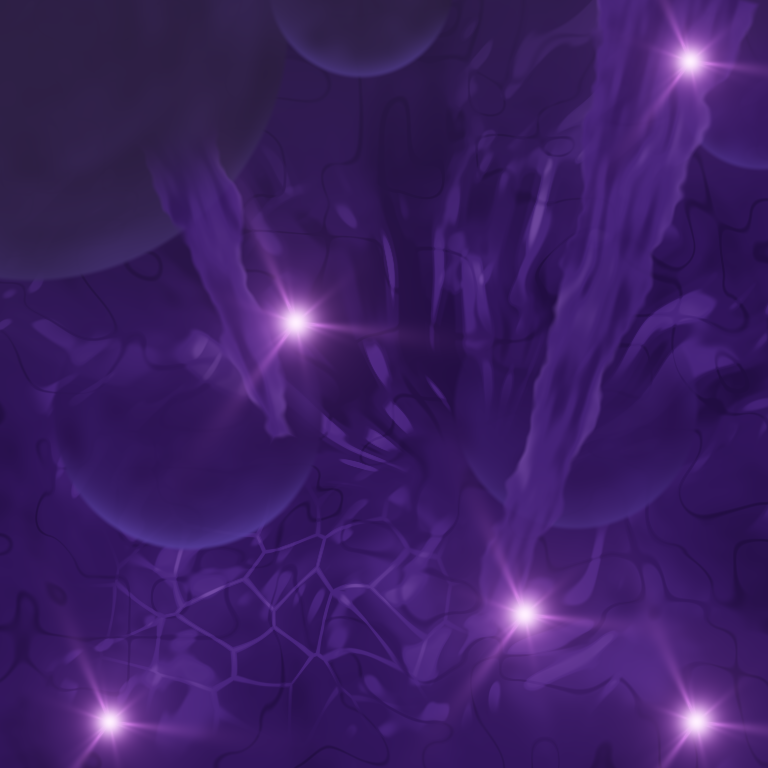
Write a WebGL 1 fragment shader that draws this background.

```glsl
precision highp float;
// Dim violet cavern with crystal shards, dark glassy orbs and flaring sparks of light.
uniform vec2 u_resolution;

const vec3 SHADOW = vec3(0.13, 0.05, 0.26);
const vec3 BASE = vec3(0.19, 0.08, 0.36);
const vec3 VIOLET = vec3(0.28, 0.14, 0.49);
const vec3 LILAC = vec3(0.45, 0.29, 0.65);
const vec3 SMOKE = vec3(0.18, 0.125, 0.27);
const vec3 RIM = vec3(0.37, 0.28, 0.68);
const vec3 FLARE = vec3(0.77, 0.42, 0.87);
const vec3 CORE = vec3(1.0, 0.94, 1.0);
const vec2 FAN_ORIGIN = vec2(0.60, 0.33);
const vec2 WEB_CENTER = vec2(0.36, 0.21);
const float SPARKS = 5.0;
const float RAY_TILT = -0.12;
const float PI = 3.14159;

float hash(vec2 p) {
  return fract(sin(dot(p, vec2(127.1, 311.7))) * 43758.5453);
}

float noise(vec2 p) {
  vec2 i = floor(p), f = fract(p);
  f = f * f * (3.0 - 2.0 * f);
  vec2 e = vec2(1.0, 0.0);
  return mix(mix(hash(i), hash(i + e.xy), f.x),
             mix(hash(i + e.yx), hash(i + e.xx), f.x), f.y);
}

float fbm(vec2 p) {
  float sum = 0.0, amp = 0.5;
  for (int i = 0; i < 4; i++) {
    sum += amp * noise(p);
    p = mat2(1.6, 1.2, -1.2, 1.6) * p + 7.3;
    amp *= 0.5;
  }
  return sum;
}

// Gap between the two nearest cell points: zero on the cell borders.
float cellGap(vec2 p) {
  vec2 cell = floor(p);
  float first = 9.0, second = 9.0;
  for (int y = -1; y <= 1; y++) {
    for (int x = -1; x <= 1; x++) {
      vec2 c = cell + vec2(x, y);
      float d = length(c + vec2(hash(c), hash(c + 41.0)) - p);
      second = min(second, max(first, d));
      first = min(first, d);
    }
  }
  return second - first;
}

vec3 ramp(float t) {
  vec3 c = mix(SHADOW, BASE, smoothstep(0.0, 0.3, t));
  c = mix(c, VIOLET, smoothstep(0.3, 0.6, t));
  return mix(c, LILAC, smoothstep(0.6, 1.1, t));
}

// Painterly rock: soft patches, inked contours, a fan of blades and a web.
vec3 cavern(vec2 p) {
  vec2 q = p + 0.06 * vec2(noise(p * 9.0), noise(p * 9.0 + 31.0));
  float low = 1.0 - smoothstep(0.2, 0.5, p.y);
  float tone = 0.28 + 0.75 * (fbm(q * 7.0) - 0.48) + 0.06 * low;
  float grain = noise(mat2(0.8, 0.6, -0.6, 0.8) * q * vec2(55.0, 24.0));
  tone += 0.28 * smoothstep(0.62, 0.85, grain) * smoothstep(0.35, 0.65, noise(p * 8.0));
  float ink = abs(noise(q * 22.0 + 5.0) - 0.5);
  tone -= 0.15 * (1.0 - smoothstep(0.0, 0.07, ink));

  vec2 d = q - FAN_ORIGIN - 0.03;
  float r = length(d), a = atan(d.x, d.y);
  float fan = smoothstep(0.08, 0.18, r) * (1.0 - smoothstep(0.35, 0.6, r));
  fan *= 1.0 - smoothstep(0.9, 1.6, abs(a));
  float blade = noise(vec2(a * 17.0, r * 12.0));
  tone += fan * (0.5 * smoothstep(0.6, 0.85, blade) - 0.2 * smoothstep(0.6, 0.9, 1.0 - blade));

  float web = 1.0 - smoothstep(0.08, 0.23, length((p - WEB_CENTER) * vec2(0.8, 1.2)));
  tone += web * 0.34 * (1.0 - smoothstep(0.02, 0.1, cellGap(q * 13.0)));
  return ramp(tone);
}

// Dark ball that fades out at its top and glows along its lower rim.
vec3 orb(vec3 col, vec2 p, vec2 center, float radius, vec3 body, float glow) {
  vec2 v = p - center;
  float d = length(v) - radius, up = v.y / radius;
  float inside = 1.0 - smoothstep(-0.004, 0.004, d);
  float cover = inside * (1.0 - smoothstep(-0.1, 0.75, up));
  float rim = exp(min(d, 0.0) / (radius * 0.16)) * smoothstep(0.1, 0.95, -up);
  float sheen = noise(vec2(length(v) * 32.0, atan(v.x, -v.y) * 3.0));
  vec3 ball = body + RIM * 0.13 * (sheen - 0.35) * smoothstep(-radius, 0.0, d);
  return mix(col, mix(ball, RIM, rim * glow), cover * 0.9);
}

// Tapered, bent shard from a to b with streaks along its length.
vec3 shard(vec3 col, vec2 p, vec2 a, vec2 b, float wide, float tip, float bend, float fade) {
  vec2 axis = b - a;
  float len = length(axis);
  vec2 dir = axis / len;
  float along = dot(p - a, dir), h = clamp(along / len, 0.0, 1.0);
  float across = dot(p - a, vec2(-dir.y, dir.x)) - bend * sin(PI * h);
  float ragged = 0.022 * (noise(p * 24.0) - 0.5) + 0.008 * (noise(p * 70.0) - 0.5);
  float d = max(abs(across) - mix(wide, tip, sqrt(h)), along - len) + ragged;
  float mask = (1.0 - smoothstep(-0.004, 0.005, d)) * smoothstep(0.0, fade, h);
  float streak = noise(vec2(across * 62.0 + 3.0 * noise(p * 12.0), along * 9.0));
  float fleck = noise(vec2(across * 110.0, along * 26.0));
  float tone = 0.32 + 0.45 * streak + 0.25 * (fleck - 0.5);
  tone += 0.2 * exp(min(d, 0.0) / 0.008);
  return mix(col, ramp(tone), mask * 0.85);
}

// Zigzag placement from left to right.
vec2 sparkPlace(float i) {
  float x = 0.143 + 0.764 * sin(i * PI / 8.0) - 0.05 * sin(i * PI / 2.0);
  float y = 0.13 - 0.07 * cos(i * PI / 2.0 ) + mod(i, 2.0) * (0.28 + 0.17 * i);
  return vec2(x, y);
}

vec3 spark(vec3 col, vec2 v, float size) {
  float r = length(v) / size, a = atan(v.y, v.x) - RAY_TILT;
  float rays = pow(0.5 + 0.5 * cos(3.0 * a), 45.0) * exp(-r / 0.075);
  rays += 0.5 * pow(0.5 + 0.5 * cos(6.0 * a + 1.3), 12.0) * exp(-r / 0.035);
  float halo = 0.6 * exp(-r * r / 0.0011) + 0.5 * exp(-r / 0.052);
  col = mix(col, FLARE, clamp(halo + 0.6 * rays, 0.0, 1.0));
  return mix(col, CORE, exp(-r * r / 0.00038));
}

void main() {
  vec2 p = gl_FragCoord.xy / u_resolution;
  vec3 col = cavern(p);
  float gloom = smoothstep(0.55, 1.15, p.y + 0.3 * (0.6 - p.x));
  col = mix(col, SMOKE, 0.75 * gloom);

  col = orb(col, p, vec2(0.04, 0.97), 0.335, SMOKE, 0.3);
  col = orb(col, p, vec2(0.47, 1.02), 0.12, SMOKE, 0.6);
  col = orb(col, p, vec2(0.99, 0.89), 0.11, BASE, 0.5);
  col = orb(col, p, vec2(0.245, 0.46), 0.175, BASE * 0.9, 0.85);
  col = orb(col, p, vec2(0.75, 0.47), 0.158, BASE * 0.95, 0.45);

  col = shard(col, p, vec2(0.225, 0.84), vec2(0.368, 0.425), 0.065, 0.018, 0.0, 0.3);
  col = shard(col, p, vec2(0.88, 1.03), vec2(0.635, 0.19), 0.12, 0.022, 0.02, 0.01);

  for (float i = 0.0; i < SPARKS; i++) {
    col = spark(col, p - sparkPlace(i), 0.9 + 0.2 * hash(vec2(i, 3.0)));
  }
  gl_FragColor = vec4(col, 1.0);
}
```
